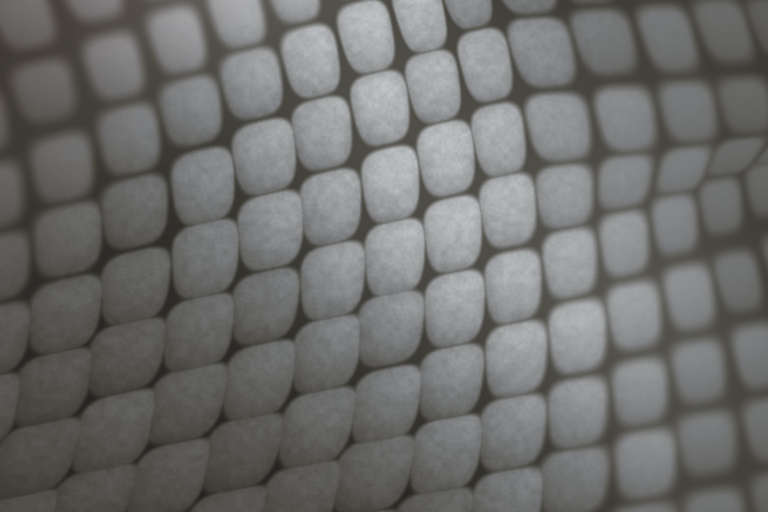
Give the GLSL for this texture, as a WebGL 1 fragment shader.

```glsl
precision highp float;
uniform vec2 u_resolution;

float hash(vec2 p) {
  vec3 h = fract(vec3(p.xyx) * 0.1031);
  h += dot(h, h.yzx + 33.33);
  return fract((h.x + h.y) * h.z);
}

float noise(vec2 p) {
  vec2 c = floor(p), f = fract(p);
  f = f * f * (3.0 - 2.0 * f);
  return mix(mix(hash(c), hash(c + vec2(1.0, 0.0)), f.x),
             mix(hash(c + vec2(0.0, 1.0)), hash(c + 1.0), f.x), f.y);
}

// Curved lattice: i counts columns rightward, j counts rows downward
vec2 scaleCenter(float i, float j) {
  vec2 c = vec2(0.768 + 0.118 * i - 0.0029 * i * i
                + j * (0.002 + 0.0063 * i) - j * j * (0.0053 - 0.0006 * i),
                0.498 + 0.046 * i - 0.001 * i * i - 0.1436 * j);
  float bend = max(i - 2.4, 0.0) * (1.0 - smoothstep(-1.0, 1.0, j));
  return c + bend * vec2(0.035, -0.025);
}

void main() {
  vec2 p = gl_FragCoord.xy / u_resolution.y;
  p.x *= 1.497 * u_resolution.y / u_resolution.x;

  // Focus is lost to the right and to the upper left
  float blur = max(smoothstep(0.88, 1.42, p.x), smoothstep(0.2, 0.68, p.y - p.x));
  float sharpness = mix(42.0, 13.0, blur);

  // Blend the scales by nearness, softer where out of focus
  float weightSum = 0.0, lightSum = 0.0;
  for (int row = -6; row <= 6; row++) {
    for (int col = -8; col <= 8; col++) {
      float i = float(col), j = float(row);
      vec2 cell = vec2(i, j) + 20.0;
      vec2 jitter = vec2(hash(cell), hash(cell + 41.0)) - 0.5;
      vec2 q = p - scaleCenter(i, j) - 0.009 * jitter;
      if (dot(q, q) < 0.03) {
        vec2 across = scaleCenter(i + 0.5, j) - scaleCenter(i - 0.5, j);
        vec2 up = scaleCenter(i, j - 0.5) - scaleCenter(i, j + 0.5);
        vec2 st = vec2(q.x - q.y * up.x / up.y, q.y - 0.55 * q.x * across.y / across.x);
        st /= 0.5 * vec2(across.x, up.y) * (1.01 + 0.07 * jitter.yx);
        st.x /= 1.0 + 0.09 * st.y;
        vec2 a = pow(abs(st) + 0.0001, vec2(3.3));
        float edge = pow(a.x + a.y, 1.0 / 3.3);
        float light = 1.06 + 0.11 * clamp(st.y, -1.2, 1.2) + 0.05 * clamp(st.x, -1.2, 1.2)
                    - 0.17 * min(pow(edge, 4.0), 1.5) + 0.12 * jitter.x;
        float weight = exp(-sharpness * min(edge, 1.8));
        weightSum += weight;
        lightSum += weight * light;
      }
    }
  }
  weightSum = max(weightSum, 1e-34);
  float edge = -log(weightSum) / sharpness;
  float cover = 1.0 - smoothstep(0.92 - 0.3 * blur, 1.08 + 0.1 * blur, edge);
  float light = lightSum / weightSum;

  // Fine grain on the skin
  float grain = 0.6 * noise(p * 75.0) + 0.4 * noise(p * 190.0) - 0.5;
  light *= 1.0 + 0.16 * grain * (1.0 - 0.9 * blur);

  // Bright ridge running diagonally, dimmer corners
  float ridge = p.x - 1.3 + 0.65 * p.y;
  float tone = 0.36 + 0.1 * (p.y - 0.5)
             + 0.29 * exp(-5.0 * ridge * ridge) * mix(0.6, 1.0, smoothstep(0.0, 0.5, p.y));
  vec2 fromMiddle = (p - vec2(0.75, 0.5)) / vec2(0.75, 0.5);
  tone *= 1.0 - 0.1 * dot(fromMiddle, fromMiddle) * 0.8;

  float value = tone * mix(mix(0.46, 0.62, blur), light, cover);
  vec3 warmShade = vec3(1.04, 1.0, 0.9);
  vec3 coolLight = vec3(0.985, 1.0, 1.01);
  vec3 tint = mix(warmShade, coolLight, smoothstep(0.18, 0.5, value) * (0.55 + 0.45 * cover));
  tint.r += 0.04 * smoothstep(0.3, 0.9, p.y - p.x);
  gl_FragColor = vec4(value * tint, 1.0);
}
```
